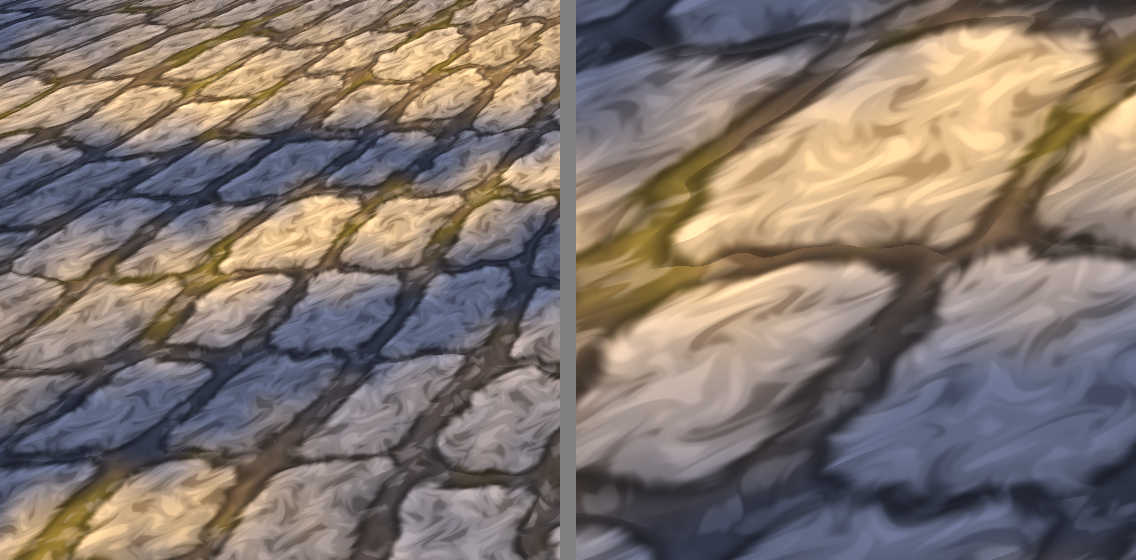
Left, the full canvas; right, a detail of the centre.
A WebGL 1 fragment shader for this texture:

```glsl
precision highp float;
// Old cobbles in low sun: leaning columns of worn stones, crossed by shadow bands.
// A perspective grid of rounded boxes gives the stones, cellular noise the rubble
// in the joints, and warped layered sines the wispy grain and uneven edges.
uniform vec2 u_resolution;

#define VANISHING vec2(1.52, 1.52)
#define COLUMN_WIDTH 0.19
#define ROW_HEIGHT 0.145
#define STONE_HALF vec2(0.385, 0.435)
#define CORNER 0.13
#define EDGE_SOFT 0.035
#define EDGE_ROUGH 0.055
#define GRAIN_SCALE 13.0
#define GRAIN_DEPTH 0.62
#define RUBBLE_SCALE 5.5
#define MOSS_AMOUNT 0.55

const vec3 STONE_SHADE = vec3(0.35, 0.38, 0.48);
const vec3 STONE_MID = vec3(0.61, 0.555, 0.535);
const vec3 STONE_SUN = vec3(0.90, 0.75, 0.56);
const vec3 JOINT_SHADE = vec3(0.19, 0.21, 0.28);
const vec3 JOINT_MID = vec3(0.34, 0.29, 0.265);
const vec3 JOINT_SUN = vec3(0.60, 0.45, 0.29);
const vec3 MOSS = vec3(0.62, 0.53, 0.13);

float hash(vec2 p) {
  return fract(sin(dot(p, vec2(127.1, 311.7))) * 43758.55);
}

vec2 hash2(vec2 p) {
  return vec2(hash(p), hash(p + 37.3));
}

// Layered sines, each octave turned and bent by the one before: about -1 to 1.
float wisps(vec2 p) {
  float sum = 0.0;
  float amp = 0.5;
  for (int i = 0; i < 4; i++) {
    p += 0.6 * sin(p.yx * vec2(1.0, 1.17) + float(i) * 1.7);
    sum += amp * sin(p.x + 0.6 * sin(p.y * 0.7)) * cos(p.y * 0.8);
    p = mat2(0.8, 0.6, -0.6, 0.8) * p * 1.55 + 2.3;
    amp *= 0.8;
  }
  return sum * 1.15;
}

// Cellular noise: x is the distance to the nearest seed, y its random value.
vec2 cellular(vec2 p) {
  vec2 base = floor(p);
  vec2 nearest = vec2(8.0, 0.0);
  for (int j = -1; j <= 1; j++) {
    for (int i = -1; i <= 1; i++) {
      vec2 id = base + vec2(float(i), float(j));
      float d = length(id + 0.15 + 0.7 * hash2(id) - p);
      if (d < nearest.x) nearest = vec2(d, hash(id + 9.1));
    }
  }
  return nearest;
}

// Soft stripe along y = height + slope * x.
float band(vec2 p, float height, float slope, float width) {
  float d = (p.y - height - slope * p.x) / width;
  return exp(-d * d);
}

// Sunlight on the ground: 0 is deep shadow, 0.5 diffuse, 1 full sun.
float sunlight(vec2 p) {
  vec2 q = p + 0.014 * sin(p.yx * vec2(19.0, 15.0) + vec2(1.0, 2.6));
  q.y += 0.012 * sin(q.x * 37.0 + q.y * 23.0);
  float light = 0.5;
  light += 0.50 * band(q, 0.43, 0.28, 0.07) * smoothstep(-0.1, 0.5, p.x);
  light += 0.45 * band(q, 0.80, 0.10, 0.10);
  light += 0.48 * band(q, 0.0, 0.30, 0.085) * (1.0 - smoothstep(0.3, 0.6, p.x));
  light -= 0.66 * band(q, 0.16, 0.37, 0.085);
  light -= 0.66 * band(q, 0.655, 0.09, mix(0.105, 0.045, p.x));
  vec2 corner = (q - vec2(0.0, 1.0)) / vec2(0.17, 0.13);
  light -= 0.65 * exp(-dot(corner, corner));
  light -= 0.15 * smoothstep(0.4, 0.8, p.x) * (1.0 - smoothstep(0.2, 0.4, p.y));
  return clamp(light + 0.09 * wisps(p * 13.0), 0.0, 1.0);
}

vec3 lit(float light, vec3 shade, vec3 mid, vec3 sun) {
  vec3 low = mix(shade, mid, clamp(light * 2.0, 0.0, 1.0));
  return mix(low, sun, clamp(light * 2.0 - 1.0, 0.0, 1.0));
}

void main() {
  vec2 uv = gl_FragCoord.xy / u_resolution;

  // Ground grid whose columns run to the vanishing point.
  float depth = VANISHING.y - uv.y;
  vec2 ground = vec2((uv.x - VANISHING.x) / (depth * COLUMN_WIDTH), -log(depth) / ROW_HEIGHT);
  float grain = wisps(ground * GRAIN_SCALE);
  float rough = EDGE_ROUGH * (1.0 + smoothstep(1.2, 1.8, uv.x + uv.y));
  vec2 grid = ground + 0.07 * sin(ground.yx * vec2(2.3, 2.9) + vec2(0.4, 1.9));
  grid += rough * vec2(wisps(ground * 4.0 + 7.0), wisps(ground * 4.0 + 31.0));

  // Staggered stones of uneven size and tilt.
  grid.y += hash(vec2(floor(grid.x), 4.0));
  vec2 id = floor(grid);
  vec2 local = fract(grid) - 0.5;
  vec2 vary = hash2(id) - 0.5;
  local += vary.yx * vec2(0.06, 0.04) + local.yx * vary * 0.12;
  vec2 box = abs(local) - STONE_HALF - 0.1 * vary + CORNER;
  float edge = length(max(box, 0.0)) + min(max(box.x, box.y), 0.0) - CORNER;
  edge += 0.018 * grain;
  float stoneMask = 1.0 - smoothstep(-EDGE_SOFT, EDGE_SOFT, edge);

  // Stone faces with dark wisps and pale flecks.
  float light = sunlight(uv);
  vec3 stone = lit(light, STONE_SHADE, STONE_MID, STONE_SUN);
  vec3 joint = lit(light, JOINT_SHADE, JOINT_MID, JOINT_SUN);
  vec3 face = mix(stone, joint, GRAIN_DEPTH * smoothstep(0.08, 0.85, grain));
  face *= 1.0 + 0.16 * smoothstep(0.05, 0.7, -grain) + 0.16 * (hash(id + 5.0) - 0.5);
  face *= 1.0 + 0.10 * smoothstep(-0.16, -0.05, edge) * sign(local.y - local.x);

  // Joints with small rubble and patches of moss.
  vec2 pebble = cellular(ground * RUBBLE_SCALE + 0.35 * grain);
  float rubble = (1.0 - smoothstep(0.22, 0.48, pebble.x)) * step(0.35, pebble.y);
  float patches = smoothstep(-0.1, 0.6, wisps(ground * 2.1 + 12.0));
  vec3 bed = mix(joint, MOSS * (0.25 + 0.75 * light), MOSS_AMOUNT * patches * smoothstep(0.2, 0.7, light));
  bed = mix(bed, stone, 0.55 * rubble) * (1.0 - 0.16 * grain);

  // A thin dark crevice rings each stone.
  vec3 color = mix(bed, face, stoneMask);
  float crevice = (edge - 0.035) / 0.035;
  color *= 1.0 - 0.30 * exp(-crevice * crevice);
  gl_FragColor = vec4(clamp(color, 0.0, 1.0), 1.0);
}
```
